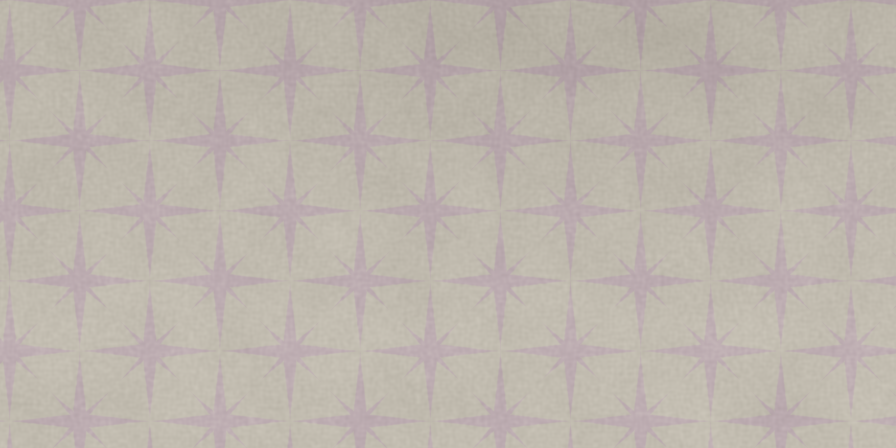
This pattern is drawn by a Shadertoy shader. Its source:

```glsl
#define PITCH 0.1565
#define ANCHOR vec2(0.178, 0.060)
#define LONG_ARM vec2(0.146, 0.0172)
#define SHORT_ARM vec2(0.080, 0.0085)
#define CLOTH vec3(0.750, 0.728, 0.680)
#define INK vec3(0.728, 0.660, 0.685)
#define INK_COVER 0.92
#define INK_WEAR 0.22
#define GRAIN 0.038
#define MOTTLE 0.020
#define SHADE 0.045

vec2 gradientAt(vec2 cell) {
    vec3 h = fract(vec3(cell.xyx) * vec3(0.1031, 0.1030, 0.0973));
    h += dot(h, h.yzx + 33.33);
    float angle = 6.28318 * fract((h.x + h.y) * h.z);
    return vec2(cos(angle), sin(angle));
}

float gradientNoise(vec2 p) {
    vec2 i = floor(p), f = p - i;
    vec2 u = f * f * f * (f * (f * 6.0 - 15.0) + 10.0);
    vec2 e = vec2(1.0, 0.0);
    float a = dot(gradientAt(i), f);
    float b = dot(gradientAt(i + e.xy), f - e.xy);
    float c = dot(gradientAt(i + e.yx), f - e.yx);
    float d = dot(gradientAt(i + e.xx), f - e.xx);
    return mix(mix(a, b, u.x), mix(c, d, u.x), u.y);
}

float fractalNoise(vec2 p) {
    float sum = 0.0, amp = 1.0;
    for (int i = 0; i < 4; i++) {
        sum += amp * gradientNoise(p);
        p = p * 2.03 + 17.3;
        amp *= 0.55;
    }
    return sum;
}

// Signed distance to the edges of a rhombus; size = half length, half width
float rhombus(vec2 p, vec2 size) {
    return (dot(abs(p), size.yx) - size.x * size.y) / length(size);
}

// Four long upright arms and four short diagonal ones
float star(vec2 p) {
    vec2 q = vec2(p.x + p.y, p.y - p.x) * 0.70711;
    float upright = min(rhombus(p, LONG_ARM), rhombus(p.yx, LONG_ARM));
    float diagonal = min(rhombus(q, SHORT_ARM), rhombus(q.yx, SHORT_ARM));
    return min(upright, diagonal);
}

// Stars in staggered rows: each second row moves by half a repeat
float starLattice(vec2 p) {
    vec2 g = (p - ANCHOR) / PITCH;
    float row = floor(g.y + 0.5);
    float d = 1.0;
    for (int i = -1; i <= 1; i++) {
        float r = row + float(i);
        float stagger = mod(r, 2.0);
        float x = mod(g.x - stagger + 1.0, 2.0) - 1.0;
        d = min(d, star(vec2(x, g.y - r) * PITCH));
    }
    return d;
}

void mainImage(out vec4 fragColor, in vec2 fragCoord) {
    vec2 p = fragCoord / iResolution.y;
    float pixel = 1.0 / iResolution.y;

    // Woven grain: long threads both ways plus fine fuzz
    float weft = gradientNoise(p * vec2(38.0, 118.0));
    float warp = gradientNoise(p * vec2(112.0, 34.0) + 61.0);
    float fuzz = gradientNoise(p * 97.0 + 23.0);
    float weave = 0.4 * (weft + warp) + 0.6 * fuzz;
    float mottle = fractalNoise(p * 6.0 + 5.0);

    // Print with slightly rough edges and thin ink
    float d = starLattice(p) + 0.0012 * fuzz;
    float soft = 0.8 * pixel + 0.0008;
    float print = 1.0 - smoothstep(-soft, soft, d);
    float wear = max(0.0, 0.5 * mottle + weave);
    print *= INK_COVER - INK_WEAR * wear;
    vec3 color = mix(CLOTH, INK, print);

    // Uneven light: dim along the top, darkest right of the middle
    vec2 fromDim = (p - vec2(1.3, 0.95)) / vec2(0.65, 0.30);
    float dim = 0.5 * smoothstep(0.2, 1.0, p.y) + 0.6 * exp(-dot(fromDim, fromDim));
    color += GRAIN * weave + MOTTLE * mottle + 0.010 - SHADE * dim;

    fragColor = vec4(clamp(color, 0.0, 1.0), 1.0);
}
```
